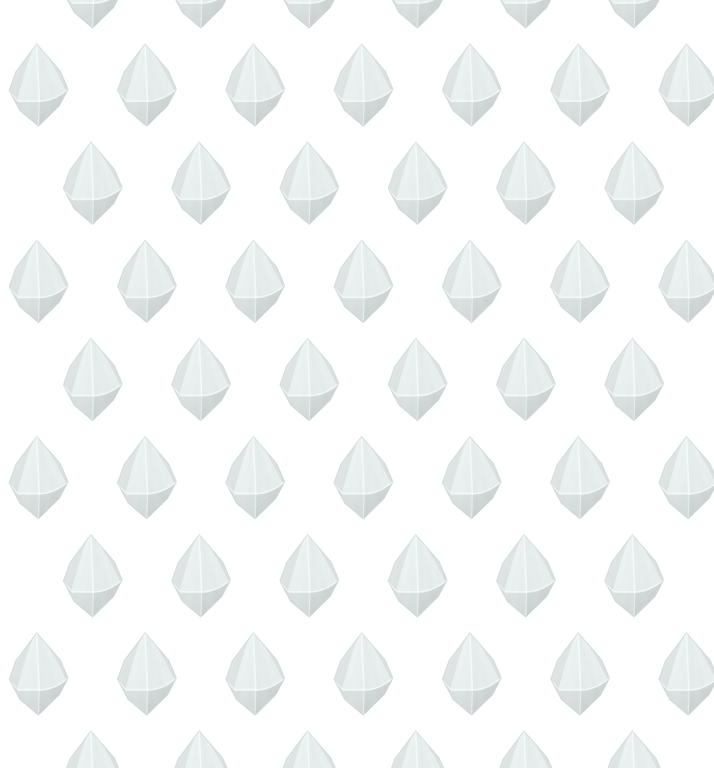
Give the GLSL for this pattern, as a Shadertoy shader.

```glsl
// Staggered rows of pale faceted crystals on white.
// Each cell holds one polygon distance field, split by a belt and creases
// into softly shaded faces with bright ridges and faint layered-sine streaks.

const vec2 PITCH = vec2(0.1410, 0.1278);    // spacing, in canvas heights
const vec2 FIRST = vec2(0.0495, 0.8893);    // centre of the top left crystal
const float HALF_HEIGHT = 0.0538;
const float LAST_COLUMN = 6.0;

const vec2 APEX = vec2(-0.03, 1.0);
const vec2 HUB = vec2(0.03, -0.39);
const vec2 FOOT = vec2(0.01, -1.0);

// Signed distance to the crystal silhouette
float crystalDistance(vec2 p) {
    vec2 v[8] = vec2[8](
        APEX, vec2(0.54, 0.34), vec2(0.73, -0.10), vec2(0.52, -0.50),
        FOOT, vec2(-0.44, -0.62), vec2(-0.70, -0.13), vec2(-0.54, 0.32));
    float d = dot(p - v[0], p - v[0]);
    float side = 1.0;
    for (int i = 0; i < 8; i++) {
        vec2 a = v[i];
        vec2 b = v[(i + 7) % 8];
        vec2 e = b - a;
        vec2 w = p - a;
        vec2 q = w - e * clamp(dot(w, e) / dot(e, e), 0.0, 1.0);
        d = min(d, dot(q, q));
        bvec3 c = bvec3(p.y >= a.y, p.y < b.y, e.x * w.y > e.y * w.x);
        if (all(c) || all(not(c))) side = -side;
    }
    return side * sqrt(d);
}

float segmentDistance(vec2 p, vec2 a, vec2 b) {
    vec2 e = b - a;
    return length(p - a - e * clamp(dot(p - a, e) / dot(e, e), 0.0, 1.0));
}

// Height of the belt: flat in the middle, swept up to both corners
float beltHeight(float x) {
    float right = max(x - HUB.x, 0.0) / 0.70;
    float left = max(-x - 0.48, 0.0) / 0.22;
    return HUB.y + 0.29 * right * right + 0.24 * left;
}

// Sideways position of a crease falling from the apex
float creaseX(float y, float reach, float drop) {
    return APEX.x + reach * pow(clamp((APEX.y - y) / drop, 0.0, 1.0), 0.78);
}

float stroke(float d, float width, float blur) {
    return 1.0 - smoothstep(width - blur, width + blur, abs(d));
}

float streaks(vec2 p) {
    float x = p.x / (1.25 - p.y);
    return 0.6 * sin(21.0 * x + 2.0 * p.y) + 0.4 * sin(43.0 * x - 3.0 * p.y);
}

vec3 crystalColour(vec2 p, float edge, float blur) {
    float belt = p.y - beltHeight(p.x);
    float upper = smoothstep(-blur, blur, belt);
    float ridgeX = HUB.x + (APEX.x - HUB.x) * clamp((p.y - HUB.y) / 1.39, 0.0, 1.0);
    float right = smoothstep(-blur, blur, p.x - ridgeX);

    // Face tones
    float top = mix(0.925, 0.915, right) + 0.012 * p.y;
    float base = mix(0.855, 0.825, right) + 0.05 * (p.y + 0.65) - 0.04 * right * p.x;
    float tone = mix(base, top, upper) + 0.007 * streaks(p);

    // Darker outer facets, with a light line along each crease
    float leftCrease = p.x - creaseX(p.y, -0.47, 1.37);
    float rightCrease = creaseX(p.y, 0.70, 1.15) - p.x;
    float crease = min(leftCrease, rightCrease);
    tone -= 0.045 * upper * (1.0 - smoothstep(-blur, blur, crease));
    tone += 0.025 * upper * stroke(crease, 0.012, blur);

    // Soft shadow right of the spine, then the bright ridges
    tone -= 0.02 * right * upper * exp(-9.0 * max(p.x - ridgeX, 0.0));
    float spine = segmentDistance(p, APEX, HUB);
    float keel = segmentDistance(p, HUB, FOOT);
    tone = mix(tone, 0.975, 0.85 * stroke(spine, 0.018, blur));
    tone = mix(tone, 0.945, 0.65 * stroke(keel, 0.014, blur));
    tone = mix(tone, 0.975, 0.80 * stroke(belt, 0.020, blur));

    // Thin shaded rim
    tone = mix(tone, 0.81, 0.6 * stroke(edge, 0.025, blur));
    return vec3(tone - 0.012, tone + 0.014, tone + 0.012);
}

void mainImage(out vec4 fragColor, in vec2 fragCoord) {
    // Staggered grid; shifted rows hold one crystal fewer
    vec2 grid = (fragCoord / iResolution.y - FIRST) / PITCH;
    float row = round(grid.y);
    float odd = mod(row, 2.0);
    float column = clamp(round(grid.x - 0.5 * odd), 0.0, LAST_COLUMN - odd);
    vec2 p = (grid - vec2(column + 0.5 * odd, row)) * PITCH / HALF_HEIGHT;

    float blur = 0.7 / (iResolution.y * HALF_HEIGHT);
    float edge = crystalDistance(p) - 0.008;
    float cover = 1.0 - smoothstep(-blur, blur, edge);
    vec3 colour = mix(vec3(1.0), crystalColour(p, edge, blur), cover);
    fragColor = vec4(colour, 1.0);
}
```
